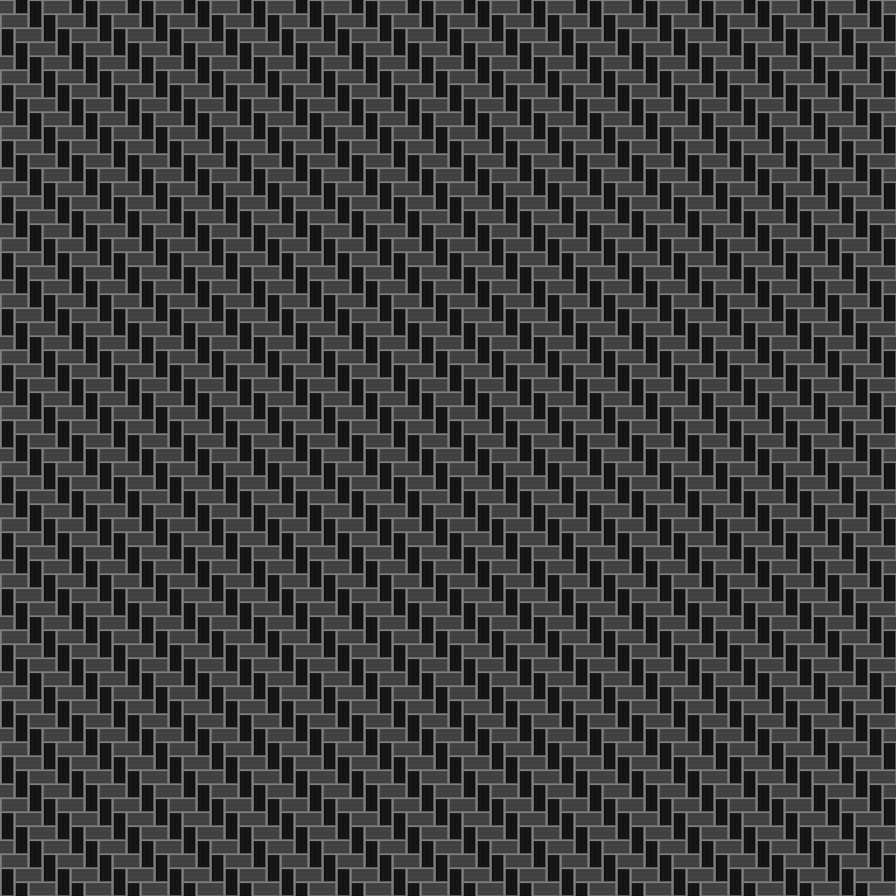
Reproduce this pattern procedurally as a three.js fragment shader.

```glsl
varying vec2 vUv;

const float CELLS = 64.0;           // cells per side, four to a repeat
const float SIDE_WIDTH = 0.17;      // upright lines, in cells
const float LEVEL_WIDTH = 0.125;    // level lines, in cells
const vec2 WEAVE_OFFSET = vec2(0.04, -0.015);
const float THREADS = 3.0;          // fine threads across one cell
const float THREAD_CONTRAST = 0.010;
const vec3 WARP_COLOR = vec3(0.08);
const vec3 WEFT_COLOR = vec3(0.255);
const vec3 LINE_COLOR = vec3(0.50);

// 1 where the upright warp lies on top, 0 where the weft does
float warpOnTop(vec2 cell) {
  return 1.0 - step(1.5, mod(cell.x + cell.y, 4.0));
}

// Smoothed coverage of a line at distance d from its centre
float lineCoverage(float d, float width, float pixel) {
  return clamp(0.5 + (0.5 * width - d) / pixel, 0.0, 1.0);
}

// Fine ridges, faded out when too small to resolve
float threadShade(float across, float pixel) {
  float fade = 1.0 - smoothstep(0.25, 0.5, pixel * THREADS);
  return THREAD_CONTRAST * fade * cos(6.2831853 * THREADS * across);
}

void main() {
  vec2 grid = vUv * CELLS;
  vec2 pixel = max(fwidth(grid), vec2(0.0001));
  vec2 p = grid - WEAVE_OFFSET;
  vec2 cell = floor(p);
  vec2 edge = floor(p + 0.5);
  vec2 edgeDistance = abs(p - edge);

  // Interlaced bands with their threads
  vec3 warp = WARP_COLOR + threadShade(p.x, pixel.x);
  vec3 weft = WEFT_COLOR + threadShade(p.y, pixel.y);
  vec3 color = mix(weft, warp, warpOnTop(cell));

  // Side lines wherever either neighbour is warp
  float sideLine = max(warpOnTop(vec2(edge.x - 1.0, cell.y)),
                       warpOnTop(vec2(edge.x, cell.y)));
  // Level lines wherever either neighbour is weft
  float levelLine = 1.0 - min(warpOnTop(vec2(cell.x, edge.y - 1.0)),
                              warpOnTop(vec2(cell.x, edge.y)));

  float outline = max(
    sideLine * lineCoverage(edgeDistance.x, SIDE_WIDTH, pixel.x),
    levelLine * lineCoverage(edgeDistance.y, LEVEL_WIDTH, pixel.y));
  gl_FragColor = vec4(mix(color, LINE_COLOR, outline), 1.0);
}
```
